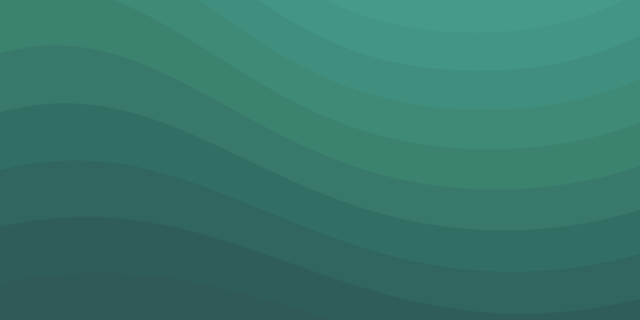
Give the GLSL for this background, as a Shadertoy shader.

```glsl
const int BAND_COUNT = 10;

// Band colours from the bright top to the dark bottom
const vec3 BAND_COLORS[BAND_COUNT] = vec3[BAND_COUNT](
    vec3(0.275, 0.604, 0.537),
    vec3(0.259, 0.588, 0.514),
    vec3(0.251, 0.557, 0.490),
    vec3(0.243, 0.541, 0.467),
    vec3(0.231, 0.514, 0.431),
    vec3(0.224, 0.475, 0.420),
    vec3(0.192, 0.435, 0.396),
    vec3(0.188, 0.396, 0.376),
    vec3(0.184, 0.365, 0.353),
    vec3(0.184, 0.353, 0.345)
);

float quadratic(float k, vec3 coefficients) {
    return dot(coefficients, vec3(1.0, k, k * k));
}

// Cosine wave from crest to trough, with a second harmonic for skew
float waveDepth(float x, vec2 crest, vec2 trough, float skew) {
    float phase = 3.14159265 * (x - crest.x) / (trough.x - crest.x);
    float s = sin(phase);
    float blend = 0.5 - 0.5 * cos(phase) + skew * s * s;
    return mix(crest.y, trough.y, blend);
}

// Depth below the top of the canvas; k counts edges from the middle one
float edgeDepth(float x, float k) {
    vec2 crest = vec2(quadratic(k, vec3(0.0859, 0.0150, 0.00052)),
                      quadratic(k, vec3(0.1419, 0.1818, -0.00104)));
    vec2 trough = vec2(quadratic(k, vec3(0.7760, 0.0111, 0.00065)),
                       quadratic(k, vec3(0.5919, 0.1266, 0.00104)));
    float skew = quadratic(k, vec3(0.104, -0.018, -0.0025));
    return waveDepth(x, crest, trough, skew);
}

// Paint each band over the one above it
vec3 layeredWaves(vec2 uv, float softness) {
    vec3 color = BAND_COLORS[0];
    for (int i = 1; i < BAND_COUNT; i++) {
        float below = 1.0 - uv.y - edgeDepth(uv.x, float(i) - 5.0);
        float coverage = smoothstep(-softness, softness, below);
        color = mix(color, BAND_COLORS[i], coverage);
    }
    return color;
}

void mainImage(out vec4 fragColor, in vec2 fragCoord) {
    vec2 uv = fragCoord / iResolution.xy;
    float softness = 0.8 / iResolution.y;
    fragColor = vec4(layeredWaves(uv, softness), 1.0);
}
```
